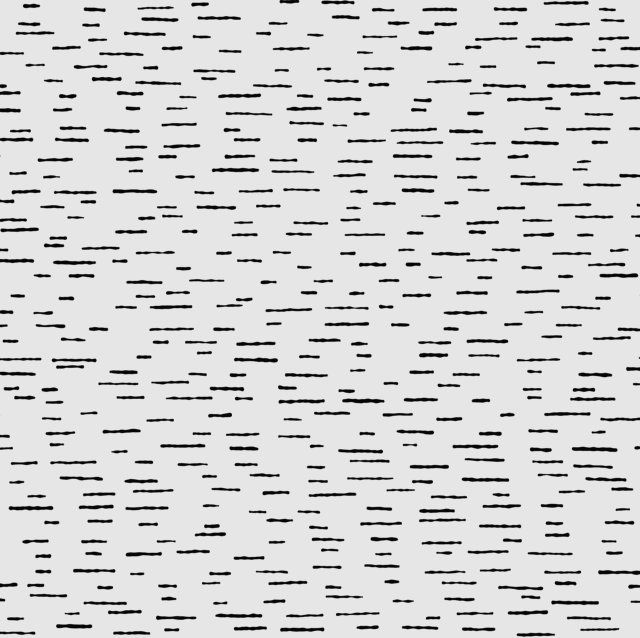
This pattern is drawn by a Shadertoy shader. Its source:

```glsl
vec2 hash2(vec2 p) {
    vec3 q = fract(p.xyx * vec3(0.1031, 0.1030, 0.0973));
    q += dot(q, q.yzx + 33.33);
    return fract((q.xx + q.yz) * q.zy);
}

float cornerSlope(vec2 corner, vec2 offset) {
    float angle = 6.2832 * hash2(corner).x;
    return dot(vec2(cos(angle), sin(angle)), offset);
}

float gradientNoise(vec2 p) {
    vec2 i = floor(p), f = p - i;
    vec2 u = f * f * f * (f * (f * 6.0 - 15.0) + 10.0);
    vec2 e = vec2(1.0, 0.0);
    return mix(mix(cornerSlope(i, f), cornerSlope(i + e, f - e), u.x),
               mix(cornerSlope(i + e.yx, f - e.yx), cornerSlope(i + 1.0, f - 1.0), u.x), u.y);
}

// Signed distance to the brush dash that owns this cell of the given row
float dashDistance(vec2 p, float row) {
    vec2 cellSize = vec2(1.0 / 11.0, 1.0 / 42.0);
    float shift = 20.0 + 7.0 * hash2(vec2(row, 91.0)).x;
    float column = floor(p.x / cellSize.x + shift);
    vec2 cell = vec2(column, row + 60.0);
    vec2 place = hash2(cell) - 0.5;
    vec2 shape = hash2(cell + 137.0);
    vec2 stroke = hash2(cell + 271.0);

    float len = mix(0.022, 0.074, pow(shape.x, 1.5));
    vec2 center = (vec2(column - shift, row) + 0.5) * cellSize;
    center += place * vec2(cellSize.x - len - 0.010, 0.014);

    // Slight tilt, wavering centre line and uneven pressure
    vec2 q = p - center;
    float seed = 17.37 * cell.x + 5.71 * cell.y;
    float waver = gradientNoise(vec2(p.x * 65.0, seed));
    float pressure = gradientNoise(vec2(p.x * 120.0, seed + 40.5));
    q.y -= (stroke.x - 0.5) * 0.06 * q.x + 0.0013 * waver;
    float radius = mix(0.0015, 0.0026, stroke.y) + 0.0015 * pressure;
    return length(vec2(max(abs(q.x) - 0.5 * len + 0.002, 0.0), q.y)) - radius;
}

void mainImage(out vec4 fragColor, in vec2 fragCoord) {
    vec2 p = fragCoord / iResolution.x;
    float row = floor(p.y * 42.0);

    // Dashes may reach into the rows above and below
    float d = 1.0;
    for (float k = -1.0; k <= 1.0; k++)
        d = min(d, dashDistance(p, row + k));

    float softness = max(0.0013, 0.6 / iResolution.x);
    float ink = 1.0 - smoothstep(-softness, softness, d);
    vec3 paper = vec3(0.90), black = vec3(0.02);
    fragColor = vec4(mix(paper, black, ink), 1.0);
}
```
